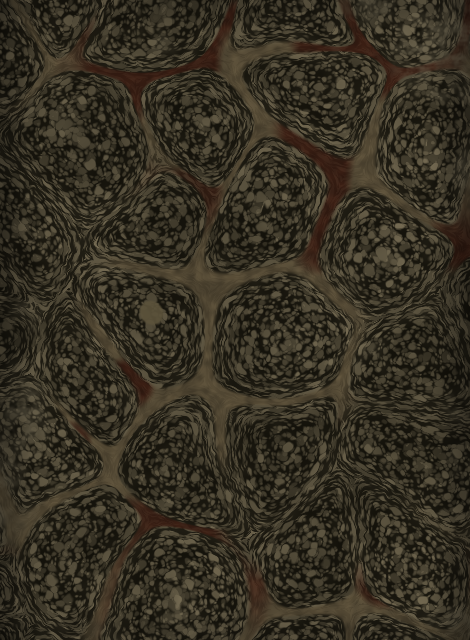
Reproduce this texture procedurally as a Shadertoy shader.

```glsl
// Dark marbled paper: pale pebbles on black inside rounded cells, stretched
// into streaks that flow along the cell borders. Soft Voronoi borders give
// the flow; two grain layers, veins, drops and scuffs are laid over it.

const float CELL_SCALE   = 5.5;    // large cells per canvas height
const float BORDER_SOFT  = 14.0;   // higher gives sharper cell corners
const float COARSE_SCALE = 70.0;   // large pebbles per canvas height
const float FINE_SCALE   = 122.0;  // small pebbles per canvas height
const float STRETCH      = 2.3;    // elongation of streaks
const float DROP_SCALE   = 5.0;
const float DROP_CHANCE  = 0.18;
const vec3 INK   = vec3(0.045, 0.040, 0.018);
const vec3 PASTE = vec3(0.405, 0.370, 0.285);
const vec3 VEIN  = vec3(0.345, 0.300, 0.215);
const vec3 RUST  = vec3(0.225, 0.110, 0.070);
const vec3 DROP  = vec3(0.350, 0.315, 0.225);
const vec3 SCUFF = vec3(0.420, 0.390, 0.310);

float hash(vec2 p) {
    return fract(sin(dot(p, vec2(127.1, 311.7))) * 43758.5453);
}

vec2 hash2(vec2 p) {
    return vec2(hash(p), hash(p + 57.3));
}

float noise(vec2 p) {
    vec2 i = floor(p), f = fract(p);
    f = f * f * (3.0 - 2.0 * f);
    return mix(mix(hash(i), hash(i + vec2(1, 0)), f.x),
               mix(hash(i + vec2(0, 1)), hash(i + vec2(1, 1)), f.x), f.y);
}

float fbm(vec2 p) {
    return 0.55 * noise(p) + 0.3 * noise(p * 2.1 + 7.7) + 0.15 * noise(p * 4.3 + 3.1);
}

vec2 warp(vec2 p) {
    return p + 0.055 * (vec2(noise(p * 7.0), noise(p * 7.0 + 31.0)) - 0.5);
}

vec2 cellPoint(vec2 id) {
    return id + 0.1 + 0.8 * hash2(id + 11.0);
}

// Soft distance to the cell border (x) and its weighted normal (yz)
vec3 cellBorder(vec2 p) {
    vec2 id = floor(p), nearest = vec2(0), owner = id;
    float best = 9.0;
    for (int y = -1; y <= 1; y++)
    for (int x = -1; x <= 1; x++) {
        vec2 c = id + vec2(x, y), v = cellPoint(c) - p;
        if (dot(v, v) < best) { best = dot(v, v); nearest = v; owner = c; }
    }
    float total = 0.0;
    vec2 normal = vec2(0);
    for (int y = -2; y <= 2; y++)
    for (int x = -2; x <= 2; x++) {
        if (x == 0 && y == 0) continue;
        vec2 v = cellPoint(owner + vec2(x, y)) - p;
        vec2 n = normalize(v - nearest);
        float w = exp(-BORDER_SOFT * dot(0.5 * (v + nearest), n));
        total += w;
        normal += w * n;
    }
    return vec3(-log(total) / BORDER_SOFT, normal);
}

// Scattered pebbles, drawn out along the flow by an area-preserving metric
float grains(vec2 p, vec2 normal, float stretch, vec2 radii, float soft) {
    vec2 id = floor(p), along = vec2(-normal.y, normal.x);
    float tone = 0.0;
    for (int y = -2; y <= 2; y++)
    for (int x = -2; x <= 2; x++) {
        vec2 c = id + vec2(x, y), v = c + hash2(c) - p;
        float size = hash(c + 23.7);
        float r = mix(radii.x, radii.y, size * size);
        float d = length(vec2(dot(v, along) / stretch, dot(v, normal) * stretch));
        float shade = mix(0.42, 1.0, hash(c + 91.2));
        tone = max(tone, shade * (1.0 - smoothstep(r - soft, r + soft, d)));
    }
    return tone;
}

void mainImage(out vec4 fragColor, in vec2 fragCoord) {
    vec2 uv = fragCoord / iResolution.xy;
    vec2 p = fragCoord / iResolution.y;

    // Border distance and flow normal, carried back through the warp
    vec2 w = warp(p), e = vec2(0.002, 0.0);
    vec3 border = cellBorder(w * CELL_SCALE);
    vec2 slope = vec2(dot(warp(p + e.xy) - w, border.yz), dot(warp(p + e.yx) - w, border.yz));
    vec2 normal = slope / (length(slope) + 1e-6);
    float streak = 1.0 - smoothstep(0.03, 0.23, border.x + 0.16 * (noise(p * 9.0 + 5.0) - 0.5));
    float stretch = mix(1.12, STRETCH, streak);

    // Pebbles and streaks
    vec2 q = p + 0.005 * (vec2(noise(p * 110.0), noise(p * 110.0 + 19.0)) - 0.5);
    float coarse = grains(q * COARSE_SCALE, normal, stretch, vec2(0.12, 0.54), 0.13);
    float fine = grains(q * FINE_SCALE + 40.0, normal, stretch, vec2(0.24, 0.54), 0.20);
    float tone = 0.07 + 0.07 * streak + 0.10 * noise(p * 60.0) + 0.85 * max(coarse, 0.85 * fine);
    tone *= mix(0.72, 1.25, fbm(p * 6.0 + 2.0));
    vec3 color = mix(INK, PASTE, min(tone, 1.1));

    // Veins along some borders, rusty in places
    float width = mix(0.012, 0.055, noise(p * 13.0 + 8.0));
    float vein = 1.0 - smoothstep(width * 0.4, width * 1.4, border.x);
    vein *= smoothstep(0.46, 0.62, noise(p * 4.5 + 14.0));
    float rust = smoothstep(0.55, 0.75, noise(p * 10.0 + 63.0));
    color = mix(color, mix(VEIN, RUST, rust) * mix(0.8, 1.1, noise(p * 90.0)), 0.85 * vein);

    // A few round drops
    vec2 dropId = floor(p * DROP_SCALE);
    vec2 dropCentre = dropId + 0.25 + 0.5 * hash2(dropId + 3.0);
    float dropRadius = mix(0.05, 0.13, hash(dropId + 6.0));
    float drop = 1.0 - smoothstep(-0.012, 0.012, length(w * DROP_SCALE - dropCentre) - dropRadius);
    color = mix(color, DROP, 0.9 * drop * step(hash(dropId + 71.0), DROP_CHANCE));

    // Rubbed patches and darkened edges
    float scuff = smoothstep(0.62, 0.85, fbm(p * 7.0 + 47.0)) * smoothstep(0.2, 0.8, fbm(p * 65.0));
    color = mix(color, SCUFF, 0.6 * scuff);
    vec2 edge = smoothstep(vec2(0.0), vec2(0.10, 0.07), min(uv, 1.0 - uv));
    color *= mix(0.72, 1.03, edge.x) * mix(0.85, 1.0, edge.y);
    fragColor = vec4(color, 1.0);
}
```
